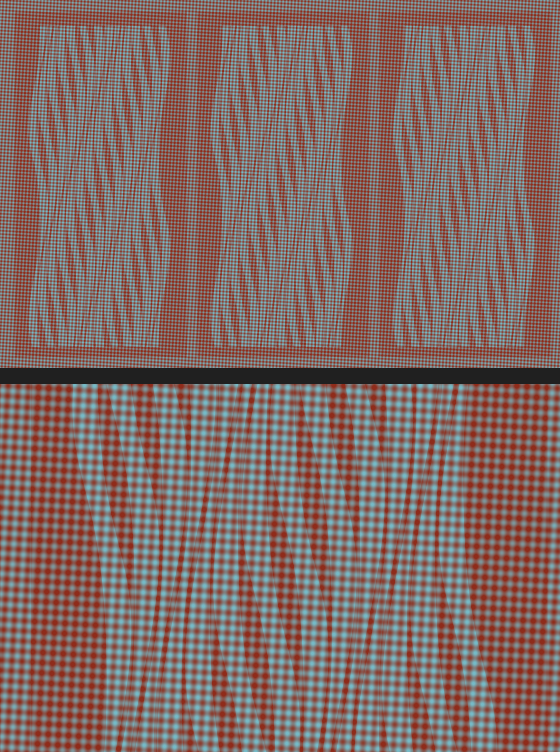
Top, the full canvas; bottom, a detail of the centre.
This pattern is drawn by a Shadertoy shader. Its source:

```glsl
// Three tall framed panels of swaying vertical ribbons, printed as a two-ink halftone.
// Stripes are bent by a sine whose phase drifts sideways, so they bunch and swell;
// the resulting tone sets the dot size of a fine, soft, slightly tilted screen.

const float TAU = 6.2831853;
const vec3 RUST = vec3(0.56, 0.17, 0.10);
const vec3 SKY = vec3(0.46, 0.73, 0.78);

// Lengths are fractions of the canvas height.
const float PANEL_COUNT = 3.0;
const float PANEL_PITCH = 0.4955;
const float PANEL_START = 0.0397;
const vec2 PANEL_MIN = vec2(0.0, 0.030);
const vec2 PANEL_MAX = vec2(0.468, 0.968);
const vec2 WINDOW_Y = vec2(0.0575, 0.930);
const vec2 RIBBON_X = vec2(0.0516, 0.4087);
const float RIBBON_COUNT = 14.0;
const vec2 WAVE_LENGTH = vec2(0.1865, 0.516);
const vec2 WAVE_ORIGIN = vec2(0.141, 0.5);
const float SQUEEZE = 0.52;
const float DOT_PITCH = 0.0092;
const float DOT_CONTRAST = 0.92;
const float SCREEN_TILT = 0.06;

// Share of sky ink in each area
const float GUTTER_TONE = 0.46;
const float FRAME_TONE = 0.30;
const float RIBBON_TONE = 0.58;

// Soft coverage of the interval from lo to hi
float band(float x, float lo, float hi, float aa) {
    return smoothstep(-aa, aa, x - lo) * smoothstep(-aa, aa, hi - x);
}

float wavePhase(float u, float y) {
    return TAU * ((WAVE_ORIGIN.y - y) / WAVE_LENGTH.y + (u - WAVE_ORIGIN.x) / WAVE_LENGTH.x);
}

// Straight coordinate of a bent point, found by fixed-point iteration
float unbend(vec2 p) {
    float u = p.x;
    for (int i = 0; i < 10; i++) {
        u = p.x + SQUEEZE * sin(wavePhase(u, p.y)) * WAVE_LENGTH.x / TAU;
    }
    return u;
}

// Coverage of the light ribbons; dark seams thin out at the turns, leaving lenses
float ribbons(vec2 p, float px) {
    float u = unbend(p);
    float phase = wavePhase(u, p.y);
    float stretch = 1.0 - SQUEEZE * cos(phase);
    float spacing = (RIBBON_X.y - RIBBON_X.x) / RIBBON_COUNT;
    float t = (u - RIBBON_X.x) / spacing;
    float seam = 0.30 + 0.18 * cos(2.0 * phase) - 0.06 * cos(phase);
    float aa = 0.6 * px / (spacing * stretch);
    float stripe = band(fract(t), 0.5 * seam, 1.0 - 0.5 * seam, aa);
    float inside = step(0.0, t) * step(t, RIBBON_COUNT);
    return stripe * inside * band(p.y, WINDOW_Y.x, WINDOW_Y.y, 0.7 * px);
}

// Tone of the whole layout
float layoutTone(vec2 p, float px) {
    float x = p.x - PANEL_START;
    float index = clamp(floor(x / PANEL_PITCH), 0.0, PANEL_COUNT - 1.0);
    vec2 q = vec2(x - index * PANEL_PITCH, p.y);
    float frame = band(q.x, PANEL_MIN.x, PANEL_MAX.x, 0.7 * px)
                * band(q.y, PANEL_MIN.y, PANEL_MAX.y, 0.7 * px);
    float panelTone = mix(FRAME_TONE, RIBBON_TONE, ribbons(q, px));
    return mix(GUTTER_TONE, panelTone, frame);
}

// Soft halftone screen: sky dots grow until they join around rust dots
float halftone(vec2 p, float tone) {
    float c = cos(SCREEN_TILT), s = sin(SCREEN_TILT);
    vec2 wave = cos(TAU * (mat2(c, s, -s, c) * p) / DOT_PITCH);
    float screen = 0.25 * (wave.x + wave.y);
    return clamp(tone + DOT_CONTRAST * screen, 0.0, 1.0);
}

void mainImage(out vec4 fragColor, in vec2 fragCoord) {
    float px = 1.0 / iResolution.y;
    vec2 p = fragCoord * px;
    float ink = halftone(p, layoutTone(p, px));
    fragColor = vec4(mix(RUST, SKY, ink), 1.0);
}
```
